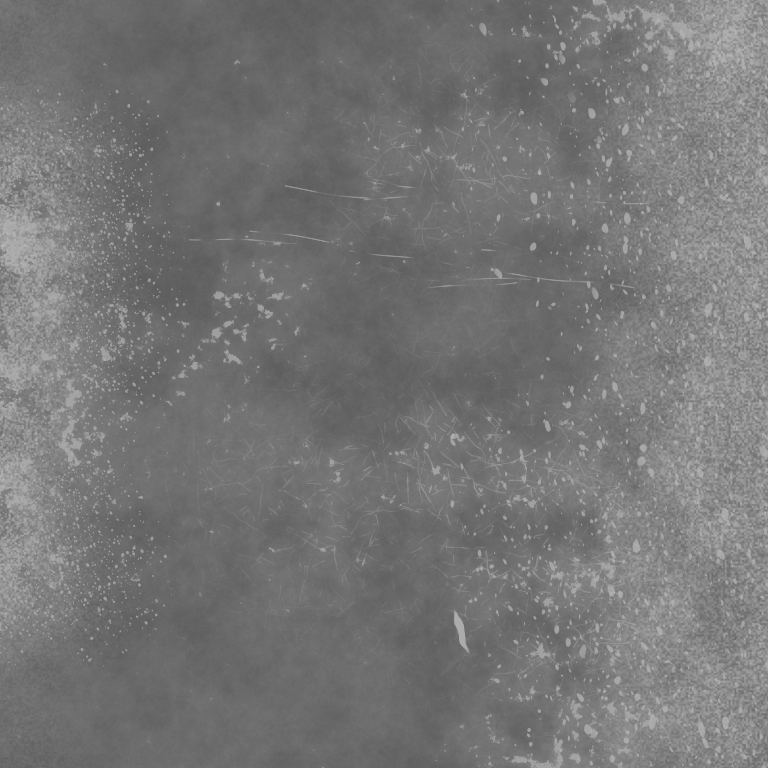
Reproduce this texture procedurally as a three.js fragment shader.

```glsl
// Worn grey metal sheet with dusty sides, paint flecks, flaked patches and fine scratches.
varying vec2 vUv;

const float DARK_GREY = 0.378;
const float MID_GREY = 0.43;
const float PALE_GREY = 0.67;
const float PAINT_GREY = 0.72;
const float LEFT_DUST = 0.15;
const float RIGHT_DUST = 0.14;
const float GRAIN_CELLS = 400.0;
const float GRAIN_CONTRAST = 0.17;
const float FLAKE_LEVEL = 0.80;
const float EDGE = 0.0008;
const float HAIR_WIDTH = 0.0002;
const int LONG_SCRATCHES = 12;
const vec2 CHIP_CENTRE = vec2(0.6, 0.178);
const vec2 CHIP_SIZE = vec2(0.005, 0.027);

float hash(vec2 p) {
  vec3 q = fract(p.xyx * 0.1031);
  q += dot(q, q.yzx + 33.33);
  return fract((q.x + q.y) * q.z);
}

vec2 hash2(vec2 p) { return vec2(hash(p), hash(p + 57.3)); }

float noise(vec2 p) {
  vec2 i = floor(p), f = fract(p);
  f = f * f * (3.0 - 2.0 * f);
  return mix(mix(hash(i), hash(i + vec2(1, 0)), f.x),
             mix(hash(i + vec2(0, 1)), hash(i + vec2(1, 1)), f.x), f.y);
}

float fbm(vec2 p) {
  float sum = 0.0, amp = 0.5;
  for (int i = 0; i < 5; i++) {
    sum += amp * noise(p);
    p = mat2(1.6, 1.2, -1.2, 1.6) * p + 17.7;
    amp *= 0.55;
  }
  return sum / 1.055;
}

// Soft round area that is 1 at its centre.
float blob(vec2 uv, vec2 centre, vec2 radius) {
  vec2 d = (uv - centre) / radius;
  return exp(-dot(d, d));
}

// Cellular scatter of slanted ellipses, present where density exceeds a random value.
float drops(vec2 uv, float cells, float size, float stretch, float density) {
  vec2 g = uv * cells, id = floor(g);
  float cover = 0.0;
  for (int j = -1; j <= 1; j++) for (int i = -1; i <= 1; i++) {
    vec2 c = id + vec2(i, j);
    vec2 d = (c + hash2(c) - g) / cells;
    float r = size * mix(0.3, 1.0, pow(hash(c + 11.0), 2.0));
    d.x += d.y * (hash(c + 23.0) - 0.3) * 0.6;
    d.y /= mix(1.0, stretch, hash(c + 41.0));
    float present = smoothstep(0.0, 0.05, density - hash(c + 31.7));
    cover = max(cover, present * (1.0 - smoothstep(r - EDGE, r + EDGE, length(d))));
  }
  return cover;
}

float line(vec2 d, vec2 dir, float halfLength) {
  float along = clamp(dot(d, dir), -halfLength, halfLength);
  return 1.0 - smoothstep(HAIR_WIDTH, HAIR_WIDTH + 1.6 * EDGE, length(d - dir * along));
}

// Cellular scatter of short hairlines at any angle.
float hairs(vec2 uv, float cells) {
  vec2 g = uv * cells, id = floor(g);
  float cover = 0.0;
  for (int j = -1; j <= 1; j++) for (int i = -1; i <= 1; i++) {
    vec2 c = id + vec2(i, j);
    float a = 6.283 * hash(c + 5.0);
    float h = line((g - c - hash2(c)) / cells, vec2(cos(a), sin(a)), 0.9 * hash(c + 9.0) / cells);
    cover = max(cover, h * hash(c + 71.0));
  }
  return cover;
}

// Long, bent and broken scratches running nearly level across the upper middle.
float longScratches(vec2 uv) {
  float cover = 0.0;
  for (int i = 0; i < LONG_SCRATCHES; i++) {
    vec2 seed = vec2(float(i) * 3.0, 7.0);
    vec2 d = uv - mix(vec2(0.3, 0.62), vec2(0.85, 0.77), hash2(seed));
    d.y += 0.0015 * sin(d.x * 45.0 + float(i));
    vec2 dir = normalize(vec2(1.0, 0.3 * (hash(seed + 1.0) - 0.6)));
    float s = line(d, dir, mix(0.02, 0.09, hash(seed + 2.0)));
    cover = max(cover, s * smoothstep(0.2, 0.9, noise(vec2(uv.x * 55.0, float(i) * 5.0))));
  }
  return cover;
}

void main() {
  vec2 uv = vUv;
  float cloud = fbm(uv * 5.0);
  float patches = fbm(uv * 16.0 + 30.0);
  float flakes = fbm(uv * 88.0 + 80.0);
  vec2 bent = uv + 0.005 * (vec2(noise(uv * 80.0), noise(uv * 80.0 + 40.0)) - 0.5);

  // Areas of wear
  float ragged = uv.x + 0.12 * (cloud - 0.5) + 0.08 * (patches - 0.5);
  float height = smoothstep(0.1, 0.28, uv.y) * (1.0 - smoothstep(0.76, 0.92, uv.y));
  float left = (1.0 - smoothstep(0.02, 0.16, ragged)) * mix(0.2, 1.0, height);
  float right = smoothstep(0.72, 0.98, ragged);
  float spray = (1.0 - smoothstep(0.08, 0.25, ragged)) * height;
  float glow = blob(uv, vec2(0.06, 0.46), vec2(0.08, 0.12)) + 0.7 * blob(uv, vec2(0.06, 0.67), vec2(0.09, 0.11));
  float corner = blob(uv, vec2(0.85, 0.97), vec2(0.17, 0.07));
  float foot = blob(uv, vec2(0.72, 0.04), vec2(0.13, 0.07));
  float web = blob(uv, vec2(0.54, 0.36), vec2(0.25, 0.15)) + 0.8 * blob(uv, vec2(0.6, 0.79), vec2(0.18, 0.13))
            + 0.9 * blob(uv, vec2(0.77, 0.2), vec2(0.16, 0.17));
  float flaked = blob(uv, vec2(0.29, 0.6), vec2(0.1, 0.13)) + 1.1 * (corner + foot) + 0.8 * glow
               + 0.65 * web + 0.6 * spray;
  flaked *= smoothstep(0.25, 0.6, patches);

  // Mottled ground, haze and grainy dust
  float mottle = smoothstep(0.3, 0.7, 0.5 * cloud + 0.5 * patches);
  float grey = mix(DARK_GREY, MID_GREY, mottle);
  grey += 0.035 * web * patches + 0.03 * flaked + 0.045 * (flakes - 0.5);
  grey += LEFT_DUST * left * mix(0.7, 1.3, patches) + RIGHT_DUST * right;
  grey += 0.06 * glow * patches + 0.06 * (corner + foot) * patches;
  float grain = noise(uv * GRAIN_CELLS) - 0.5;
  grey += grain * (0.018 + GRAIN_CONTRAST * max(left, right));

  // Flakes, and dark pits in the left dust
  float flake = smoothstep(0.0, 0.13, flakes - FLAKE_LEVEL + 0.27 * min(flaked, 1.1));
  grey = mix(grey, PALE_GREY, 0.8 * flake);
  float pit = smoothstep(0.62, 0.66, fbm(uv * vec2(34.0, 46.0) + 9.0)) * left * height;
  grey = mix(grey, MID_GREY, 0.7 * pit);

  // Scratches
  float hair = max(hairs(bent, 24.0), max(hairs(bent + 3.7, 38.0), hairs(bent + 8.1, 60.0)));
  grey = mix(grey, PALE_GREY, 0.65 * hair * min(web, 1.0) * smoothstep(0.25, 0.65, 0.5 * patches + 0.5 * flakes));
  grey = mix(grey, PALE_GREY, 0.7 * longScratches(uv));

  // Fine specks on the left, paint flecks on the right, one large chip
  float specks = max(drops(uv, 150.0, 0.0022, 1.3, spray * mix(0.2, 1.0, patches)),
                     drops(uv + 2.9, 210.0, 0.0014, 1.2, spray * patches));
  grey = mix(grey, PALE_GREY, 0.8 * specks);
  float fleckArea = smoothstep(0.56, 0.86, uv.x) * mix(0.2, 0.75, cloud);
  float fineArea = max(fleckArea, 0.6 * min(web, 1.0) * smoothstep(0.5, 0.8, uv.x));
  float flecks = max(drops(bent, 44.0, 0.0046, 2.3, 0.8 * fleckArea), drops(bent + 5.3, 90.0, 0.0024, 2.2, fineArea));
  grey = mix(grey, PAINT_GREY, 0.7 * flecks);
  vec2 chip = bent - CHIP_CENTRE;
  chip.x += 0.3 * chip.y;
  grey = mix(grey, PALE_GREY, 1.0 - smoothstep(0.8, 1.1, length(chip / CHIP_SIZE)));

  gl_FragColor = vec4(vec3(grey), 1.0);
}
```
